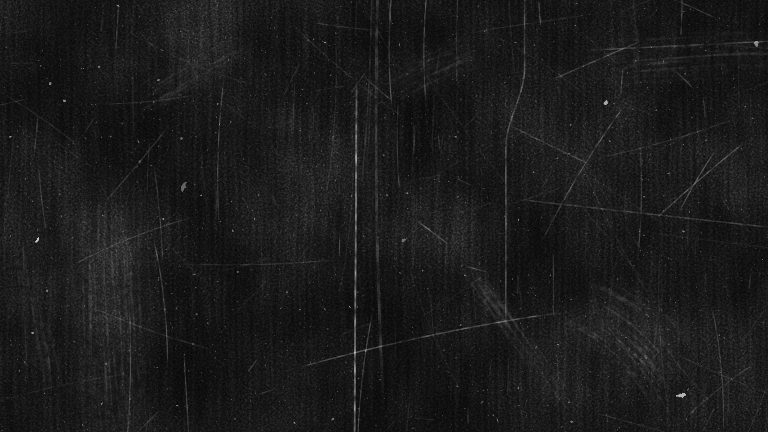
This texture is drawn by a WebGL 1 fragment shader. Its source:

```glsl
precision highp float;
uniform vec2 u_resolution;

float hash(vec2 p) {
  vec3 q = fract(vec3(p.xyx) * 0.1031);
  q += dot(q, q.yzx + 33.33);
  return fract((q.x + q.y) * q.z);
}

// Gradient noise, about -0.7 to 0.7
float corner(vec2 cell, vec2 offset) {
  float angle = 6.2832 * hash(cell + 17.0);
  return dot(vec2(cos(angle), sin(angle)), offset);
}

float noise(vec2 p) {
  vec2 i = floor(p), f = fract(p);
  vec2 u = f * f * f * (f * (f * 6.0 - 15.0) + 10.0);
  vec2 e = vec2(1.0, 0.0);
  return mix(mix(corner(i, f), corner(i + e, f - e), u.x),
             mix(corner(i + e.yx, f - e.yx), corner(i + 1.0, f - 1.0), u.x), u.y);
}

float clouds(vec2 p) {
  float sum = 0.0, gain = 1.0;
  for (int i = 0; i < 5; i++) {
    sum += gain * noise(p);
    p = mat2(1.6, 1.2, -1.2, 1.6) * p + 7.3;
    gain *= 0.6;
  }
  return sum;
}

// Local frame along a gently bent stroke
vec2 strokeFrame(vec2 p, vec2 centre, float angle, float bend) {
  float c = cos(angle), s = sin(angle);
  vec2 q = mat2(c, -s, s, c) * (p - centre);
  q.y += bend * q.x * q.x;
  return q;
}

float scratch(vec2 p, vec2 centre, float angle, float reach, float bend, float width) {
  vec2 q = strokeFrame(p, centre, angle, bend);
  float line = 1.0 - smoothstep(width, width + 1.0 / u_resolution.y, abs(q.y));
  return line * (1.0 - smoothstep(reach * 0.75, reach, abs(q.x)));
}

// Band of fine parallel scuffs
float scuff(vec2 p, vec2 centre, float angle, vec2 size, float bend) {
  vec2 q = strokeFrame(p, centre, angle, bend);
  vec2 fade = 1.0 - smoothstep(size * 0.3, size, abs(q));
  float lines = smoothstep(0.0, 0.5, noise(vec2(q.x * 5.0, q.y * 130.0) + centre * 50.0));
  return fade.x * fade.y * (0.3 + lines);
}

// One irregular fleck in some cells of a grid
float flecks(vec2 p, float scale, float chance, float radius) {
  vec2 cell = floor(p * scale);
  vec2 seed = cell + scale * 3.0;
  vec2 spot = 0.25 + 0.5 * vec2(hash(seed + 5.1), hash(seed + 9.7));
  vec2 d = strokeFrame((fract(p * scale) - spot) / scale, vec2(0.0), 6.3 * hash(seed + 2.3), 0.0);
  d.y *= 1.0 + 1.5 * hash(seed + 4.9);
  float r = radius * (0.5 + 0.7 * hash(seed + 7.9)) * (1.0 + 0.8 * noise(p * 160.0));
  float px = 1.0 / u_resolution.y;
  float shape = 1.0 - smoothstep(r - 0.5 * px, r + 0.7 * px, length(d));
  return shape * step(hash(seed), chance) * (0.3 + 0.7 * hash(seed + 3.7));
}

void main() {
  vec2 p = gl_FragCoord.xy / u_resolution.y;
  vec2 turned = mat2(0.8, 0.6, -0.6, 0.8) * p;

  // Dark worn surface: clouds, vertical fibres and grain
  float tone = 0.72 * clouds(p * 2.6 + 3.0);
  tone += 0.45 * noise(vec2(p.x * 131.0 + noise(p * 4.0), p.y * 5.0));
  tone += 0.75 * noise(turned * 263.0) + 0.55 * noise(turned.yx * 171.0 + 40.0);
  float value = 0.09 * exp(tone);

  // Scuffed areas
  float scuffs = scuff(p, vec2(0.26, 0.24), 1.62, vec2(0.4, 0.12), 0.1);
  scuffs += scuff(p, vec2(1.46, 0.23), -0.7, vec2(0.18, 0.13), 1.3);
  scuffs += scuff(p, vec2(1.2, 0.22), -0.96, vec2(0.28, 0.035), 0.0);
  scuffs += scuff(p, vec2(1.62, 0.87), 0.04, vec2(0.3, 0.07), 0.1);
  scuffs += scuff(p, vec2(0.44, 0.83), 0.5, vec2(0.18, 0.045), 0.3);
  scuffs += scuff(p, vec2(1.0, 0.84), 0.45, vec2(0.13, 0.06), 0.3);
  scuffs += 0.8 * scuff(p, vec2(0.08, 0.28), 1.75, vec2(0.25, 0.05), 0.2);
  value += 0.075 * scuffs * (1.0 + 1.4 * noise(p * 70.0));

  // Scattered hairline scratches, half of them nearly upright
  float marks = 0.0;
  for (int i = 0; i < 170; i++) {
    float k = float(i) * 1.37 + 1.0;
    vec2 centre = vec2(1.78 * hash(vec2(k, 1.0)), hash(vec2(k, 2.0)));
    float turn = hash(vec2(k, 3.0)) - 0.5;
    float angle = hash(vec2(k, 4.0)) < 0.5 ? 1.57 + 0.25 * turn : 2.4 * turn;
    float reach = 0.02 + 0.18 * pow(hash(vec2(k, 5.0)), 2.0);
    float bend = 1.0 * (hash(vec2(k, 6.0)) - 0.5);
    float glow = 0.045 + 0.16 * pow(hash(vec2(k, 7.0)), 4.0);
    marks += glow * scratch(p, centre, angle, reach, bend, 0.0003);
  }

  // Long prominent scratches
  marks += 0.38 * scratch(p, vec2(0.823, 0.38), 1.565, 0.46, 0.0, 0.001);
  marks += 0.11 * scratch(p, vec2(0.871, 0.6), 1.58, 0.55, 0.04, 0.002);
  marks += 0.08 * scratch(p, vec2(0.856, 0.85), 1.53, 0.3, -0.1, 0.0008);
  marks += 0.2 * scratch(p, vec2(0.98, 0.22), 0.21, 0.33, 0.1, 0.0005);
  marks += 0.13 * scratch(p, vec2(1.5, 0.505), -0.11, 0.32, 0.0, 0.0006);
  marks += 0.14 * scratch(p, vec2(1.38, 0.86), 0.41, 0.12, 0.0, 0.0005);
  marks += 0.14 * scratch(p, vec2(1.59, 0.895), 0.05, 0.24, 0.0, 0.0006);
  vec2 waved = vec2(p.x - 0.043 * smoothstep(0.66, 0.84, p.y), p.y);
  marks += 0.2 * scratch(waved, vec2(1.171, 0.66), 1.57, 0.45, 0.0, 0.0007);
  value += marks * (0.85 + 1.2 * noise(p * 45.0));

  // Dust and chips
  float dust = 0.35 * flecks(p, 97.0, 0.1, 0.0011);
  dust += 0.45 * flecks(p, 61.0, 0.1, 0.0015);
  dust += 0.65 * flecks(p, 23.0, 0.1, 0.0027);
  dust += 0.9 * flecks(p, 6.0, 0.12, 0.008);
  value = mix(value, 0.85, clamp(dust, 0.0, 1.0));

  gl_FragColor = vec4(vec3(clamp(value, 0.035, 0.9)), 1.0);
}
```
